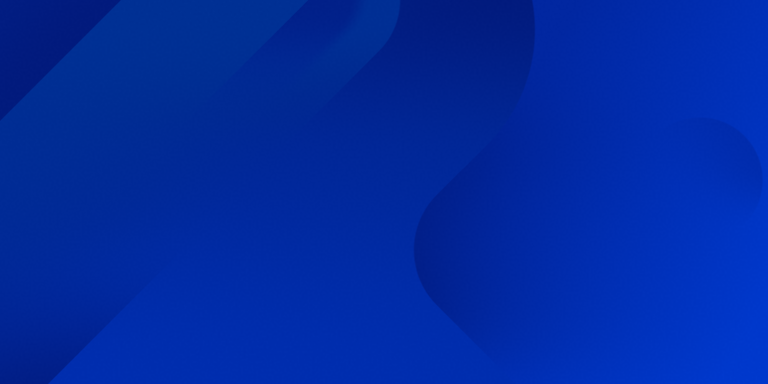
A Shadertoy shader for this background:

```glsl
const vec3 NAVY   = vec3(0.005, 0.103, 0.49);
const vec3 COBALT = vec3(0.003, 0.150, 0.585);
const vec3 ROYAL  = vec3(0.000, 0.178, 0.685);
const vec3 AZURE  = vec3(0.000, 0.220, 0.80);
const vec3 TEAL   = vec3(0.000, 0.188, 0.58);
const vec3 INDIGO = vec3(0.003, 0.152, 0.63);

// Diagonals, as x plus depth below the top edge
const float CORNER_LINE = 0.315;
const float BAND_LINE   = 0.802;
const float FOOT_LINE   = 1.125;

// Rounded bends: centre x, centre depth, radius
const vec3 STRIP_OUTER = vec3(0.854,  0.000, 0.188);
const vec3 STRIP_INNER = vec3(0.807, -0.026, 0.156);
const vec3 WAVE_UPPER  = vec3(0.971,  0.078, 0.422);
const vec3 WAVE_LOWER  = vec3(1.281,  0.651, 0.203);
const float WAVE_JOIN  = 0.44;
const vec3 DISC        = vec3(1.823,  0.469, 0.163);

const float SHADOW_REACH = 0.22;
const float SHADOW_DEPTH = 0.66;
const float GRAIN_SCALE  = 150.0;
const float GRAIN_AMOUNT = 0.007;

vec2 gradientAt(vec2 cell) {
    vec3 q = fract(cell.xyx * vec3(0.1031, 0.1030, 0.0973));
    q += dot(q, q.yzx + 33.33);
    float angle = 6.28318 * fract((q.x + q.y) * q.z);
    return vec2(cos(angle), sin(angle));
}

float gradientNoise(vec2 p) {
    vec2 i = floor(p), f = fract(p), u = f * f * (3.0 - 2.0 * f);
    vec2 e = vec2(1.0, 0.0);
    float low = mix(dot(gradientAt(i), f), dot(gradientAt(i + e), f - e), u.x);
    float high = mix(dot(gradientAt(i + e.yx), f - e.yx),
                     dot(gradientAt(i + e.xx), f - e.xx), u.x);
    return mix(low, high, u.y);
}

// Half width of a circular bend continued by 45 degree tangents
float bend(float offset, float radius) {
    float h = abs(offset);
    return h < radius * 0.70711 ? sqrt(radius * radius - h * h)
                                : radius * 1.41421 - h;
}

float bendRight(vec3 b, float depth) {
    return b.x + bend(depth - b.y, b.z);
}

float waveEdge(float depth) {
    return depth < WAVE_JOIN ? bendRight(WAVE_UPPER, depth)
                             : WAVE_LOWER.x - bend(depth - WAVE_LOWER.y, WAVE_LOWER.z);
}

// Smooth coverage, one where d is negative
float cover(float d) {
    float w = 1.2 / iResolution.y;
    return 1.0 - smoothstep(-w, w, d);
}

float fall(float a, float b, float v) {
    return 1.0 - smoothstep(a, b, v);
}

vec3 leftSheets(float x, float depth) {
    float diagonal = x + depth;

    // Central sheet, dark at the top
    vec3 color = mix(NAVY, COBALT, smoothstep(-0.05, 0.42, depth));
    float lift = smoothstep(0.25, 1.0, depth) * mix(0.2, 1.0, smoothstep(0.6, 1.2, diagonal));
    color = mix(color, ROYAL, lift);

    // Cooler tint towards the upper left
    float tint = fall(0.45, 1.25, diagonal) * fall(0.2, 1.0, depth);
    color = mix(color, TEAL, 0.7 * tint);

    // Narrow curved strip and the fold between it and the band
    float band = cover(diagonal - BAND_LINE);
    float strip = cover(x - bendRight(STRIP_OUTER, depth));
    color = mix(color, mix(TEAL, COBALT, 0.15), strip * fall(0.05, 0.42, depth));
    float fold = fall(-0.05, 0.006, x - bendRight(STRIP_INNER, depth)) * (1.0 - band);
    vec3 foldColor = mix(NAVY, COBALT, 0.5 + 0.5 * smoothstep(0.0, 0.25, depth));
    color = mix(color, foldColor, fold * fall(0.04, 0.34, depth));

    // Broad diagonal band
    color = mix(color, TEAL, band * fall(0.0, 0.36, depth));

    // Shaded foot and dark corner
    float foot = cover(diagonal - FOOT_LINE);
    float footShade = 0.85 * smoothstep(0.62, 1.06, depth) * mix(0.6, 1.0, smoothstep(0.6, 1.1, diagonal));
    color = mix(color, NAVY, foot * footShade);
    vec3 cornerColor = mix(NAVY, COBALT, 0.2 * fall(0.0, 0.3, diagonal));
    return mix(color, cornerColor, cover(diagonal - CORNER_LINE));
}

vec3 rightSheet(float x, float depth, float fromWave) {
    // Light grows towards the lower right
    float light = 1.05 * (x - 1.46) + 0.62 * (depth - 0.08);
    vec3 color = mix(INDIGO, AZURE, clamp(light, 0.0, 1.0));

    // Shadow cast along the lower bend
    float shadow = exp(-max(fromWave, 0.0) / SHADOW_REACH);
    shadow *= smoothstep(0.1, 0.6, depth) * fall(0.7, 1.02, depth);
    color = mix(color, NAVY, SHADOW_DEPTH * shadow);

    // Faint disc, visible on its right rim
    vec2 p = vec2(x, depth) - DISC.xy;
    float rim = smoothstep(-0.1, 0.2, p.x - 0.5 * p.y) * fall(-0.04, 0.15, p.y);
    return mix(color, INDIGO, 0.6 * rim * cover(length(p) - DISC.z));
}

void mainImage(out vec4 fragColor, in vec2 fragCoord) {
    vec2 uv = fragCoord / iResolution.xy;
    float x = uv.x * 2.0, depth = 1.0 - uv.y;
    float fromWave = x - waveEdge(depth);
    vec3 color = mix(rightSheet(x, depth, fromWave), leftSheets(x, depth), cover(fromWave));
    // Faint grain breaks up banding
    color += GRAIN_AMOUNT * gradientNoise(vec2(x, depth) * GRAIN_SCALE);
    fragColor = vec4(color, 1.0);
}
```
